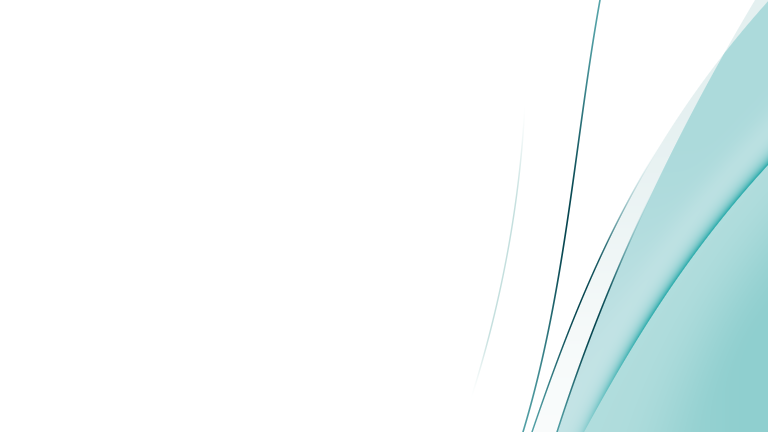
Reproduce this background procedurally as a WebGL 1 fragment shader.

```glsl
precision highp float;

uniform vec2 u_resolution;

// Signed distance to the cubic x = c.x + c.y*y + c.z*y^2 + c.w*y^3, positive on its right
float curveDistance(vec2 p, vec4 c) {
    float x = c.x + p.y * (c.y + p.y * (c.z + p.y * c.w));
    float slope = c.y + p.y * (2.0 * c.z + 3.0 * p.y * c.w);
    return (p.x - x) / sqrt(1.0 + slope * slope);
}

// Antialiased coverage of the region where d is positive
float fill(float d) {
    return clamp(d * u_resolution.y + 0.5, 0.0, 1.0);
}

float stroke(float d, float halfWidth) {
    return fill(halfWidth - abs(d));
}

// Line colour, darkest at a given height and lighter toward the ends
vec3 inkColor(float y, float darkest, float spread) {
    float t = (y - darkest) / spread;
    return mix(vec3(0.36, 0.67, 0.69), vec3(0.02, 0.27, 0.31), exp(-t * t));
}

void main() {
    vec2 p = gl_FragCoord.xy / u_resolution * vec2(16.0 / 9.0, 1.0);

    float faint = curveDistance(p, vec4(1.0647, 0.346, -0.1948, 0.0));
    float stem = curveDistance(p, vec4(1.2106, 0.3014, -0.2468, 0.1237));
    float outer = curveDistance(p, vec4(1.2315, 0.3421, 0.0609, 0.1459));
    float inner = curveDistance(p, vec4(1.2894, 0.3208, 0.1375, 0.0));
    float fold = curveDistance(p, vec4(1.352, 0.544, 0.0961, 0.224));

    vec3 color = vec3(1.0);

    // Pale veil covering either sheet
    vec3 veil = mix(vec3(0.975, 0.985, 0.985), vec3(0.895, 0.94, 0.942), smoothstep(0.0, 0.85, p.y));
    color = mix(color, veil, fill(max(outer, inner)));

    // Teal band where both sheets overlap, lighter beside the fold
    vec3 band = mix(vec3(0.76, 0.885, 0.895), vec3(0.675, 0.855, 0.86), smoothstep(0.05, 0.7, p.y));
    band = mix(band, vec3(0.77, 0.895, 0.9), 0.65 * exp(-pow((fold + 0.045) / 0.04, 2.0)));
    float shadow = exp(min(fold, 0.0) / 0.011) * smoothstep(-0.2, 0.3, p.y);
    band = mix(band, vec3(0.06, 0.63, 0.63), 0.9 * shadow);
    color = mix(color, band, fill(min(outer, inner)));

    // Front sheet, deepening to the right
    float depth = smoothstep(0.0, 0.24, fold) * smoothstep(1.3, 1.75, p.x);
    vec3 front = mix(vec3(0.69, 0.865, 0.865), vec3(0.56, 0.81, 0.81), depth);
    color = mix(color, front, fill(fold));

    // Edge strokes fading upward
    float outerFade = 1.0 - smoothstep(0.38, 0.67, p.y);
    float innerFade = 1.0 - smoothstep(0.32, 0.58, p.y);
    color = mix(color, inkColor(p.y, 0.3, 0.2), stroke(outer, 0.0017) * outerFade);
    color = mix(color, inkColor(p.y, 0.24, 0.17), stroke(inner, 0.0018) * innerFade);

    // Free strands
    color = mix(color, inkColor(p.y, 0.48, 0.32), stroke(stem, 0.0019));
    float faintFade = smoothstep(0.07, 0.25, p.y) * (1.0 - smoothstep(0.5, 0.77, p.y));
    color = mix(color, vec3(0.77, 0.875, 0.87), stroke(faint, 0.0017) * faintFade);

    gl_FragColor = vec4(color, 1.0);
}
```
